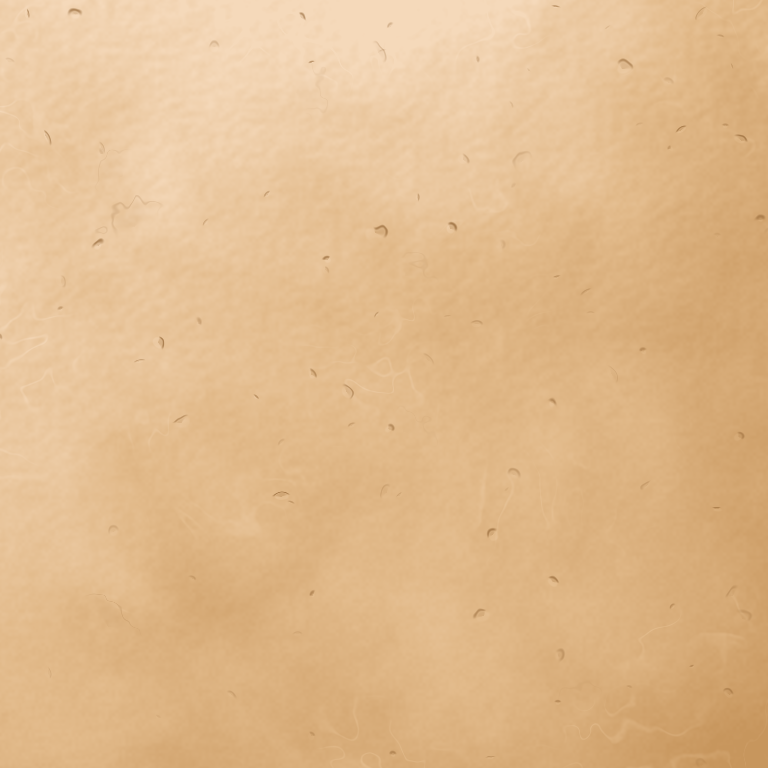
Write a WebGL 2 fragment shader that draws this texture.

```glsl
#version 300 es
precision highp float;
// Warm tan plaster wall: soft light falloff, cloudy mottling, fine grain and small chipped arcs.

#define SHADE_COLOR vec3(0.805, 0.620, 0.405)
#define MID_COLOR vec3(0.885, 0.728, 0.540)
#define LIGHT_COLOR vec3(0.945, 0.825, 0.690)
#define CHIP_COLOR vec3(0.570, 0.390, 0.200)
#define MOTTLE 0.62
#define GRAIN 0.075
#define RELIEF 0.16
#define WRINKLES 0.16
#define CHIP_STRENGTH 0.75

uniform vec2 u_resolution;
out vec4 fragColor;

float hash(vec2 p) {
    vec3 q = fract(p.xyx * vec3(0.1031, 0.1030, 0.0973));
    q += dot(q, q.yzx + 33.33);
    return fract((q.x + q.y) * q.z);
}

float noise(vec2 p) {
    vec2 i = floor(p), f = fract(p);
    f = f * f * (3.0 - 2.0 * f);
    vec2 e = vec2(0.0, 1.0);
    return mix(mix(hash(i), hash(i + e.yx), f.x),
               mix(hash(i + e.xy), hash(i + e.yy), f.x), f.y);
}

float fbm(vec2 p) {
    float sum = 0.0, gain = 0.5;
    for (int i = 0; i < 5; i++) {
        sum += gain * noise(p);
        p = mat2(1.6, 1.2, -1.2, 1.6) * p + 17.3;
        gain *= 0.5;
    }
    return sum;
}

// Scattered broken arcs; x is the dark rim, y the pale hollow under it.
vec2 chips(vec2 uv, float cells, float density, float radius, float lineWidth, float seed) {
    vec2 p = uv * cells, home = floor(p), result = vec2(0.0);
    float pixel = cells / u_resolution.y;
    float wobble = noise(uv * 90.0 + seed) - 0.5;
    for (int y = -1; y <= 1; y++) {
        for (int x = -1; x <= 1; x++) {
            vec2 cell = home + vec2(x, y), key = cell + seed;
            if (hash(key + 3.1) > density) continue;
            vec2 d = p - cell - vec2(hash(key + 7.7), hash(key + 13.9));
            float angle = (hash(key + 21.3) - 0.6) * 2.6;
            float c = cos(angle), s = sin(angle);
            float size = radius * mix(0.5, 1.15, hash(key + 29.1));
            vec2 q = mat2(c, -s, s, c) * d;
            q.y /= mix(0.4, 1.1, hash(key + 37.7));
            q.x += 0.35 * q.y * (hash(key + 55.0) - 0.5);
            float r = length(q) + wobble * size * 0.9;
            float up = q.y / max(length(q), 0.0001);
            float arc = smoothstep(mix(-0.5, 0.5, hash(key + 41.0)), 0.9, up);
            float rim = 1.0 - smoothstep(0.0, lineWidth * cells + pixel, abs(r - size));
            float inside = 1.0 - smoothstep(0.55 * size, size, r);
            float strength = mix(0.2, 1.0, pow(hash(key + 47.0), 1.6));
            result.x += strength * arc * (rim + 0.25 * inside);
            result.y += strength * inside * (1.0 - arc);
        }
    }
    return min(result, 1.0);
}

// Tone 0 is shade, 0.5 the middle colour, 1 the light.
vec3 plasterColor(float tone) {
    vec3 low = mix(SHADE_COLOR, MID_COLOR, clamp(tone * 2.0, -0.3, 1.0));
    return mix(low, LIGHT_COLOR, clamp(tone * 2.0 - 1.0, 0.0, 1.25));
}

void main() {
    vec2 uv = gl_FragCoord.xy / u_resolution.y;
    vec2 centered = gl_FragCoord.xy / u_resolution - 0.5;

    // Light from the upper left, with a glow along the top
    float tone = 0.50 + 0.50 * centered.y - 0.30 * centered.x;
    vec2 toGlow = (centered - vec2(-0.12, 0.52)) * vec2(1.4, 3.2);
    tone += 0.28 * exp(-dot(toGlow, toGlow) * 2.0);
    tone -= 0.22 * smoothstep(0.25, 0.52, centered.x);

    // Cloudy mottling at two scales
    vec2 warp = vec2(fbm(uv * 4.0 + 5.0), fbm(uv * 4.0 + 41.0)) - 0.5;
    tone += MOTTLE * (fbm(uv * 3.5 + warp * 1.2 + 9.0) - 0.48);
    tone += MOTTLE * 0.4 * (fbm(uv * 13.0 + warp * 2.0 + 70.0) - 0.48);

    // Fine grain and raised relief, clearest in the bright corner
    float corner = smoothstep(0.1, 0.9, 0.5 + centered.y - 0.4 * centered.x);
    vec2 fine = uv * vec2(85.0, 110.0);
    float relief = noise(fine) - noise(fine + vec2(0.45, -0.45));
    tone += RELIEF * relief * mix(0.3, 1.0, corner);
    tone += GRAIN * (noise(uv * 230.0) - 0.5);

    // Patches of thin pale wrinkles
    float ridge = 1.0 - abs(2.0 * noise(uv * 38.0 + warp * 9.0) - 1.0);
    float patches = smoothstep(0.5, 0.7, fbm(uv * 6.0 + 120.0));
    tone += WRINKLES * patches * smoothstep(0.82, 1.0, ridge);

    // Chips: medium, small, and a few large faint outlines
    vec2 marks = chips(uv, 9.0, 0.50, 0.095, 0.0018, 11.0);
    marks += 0.75 * chips(uv, 15.0, 0.30, 0.085, 0.0015, 83.0);
    marks += 0.32 * chips(uv, 4.0, 0.40, 0.150, 0.0024, 157.0);

    vec3 color = plasterColor(tone + 0.16 * marks.y);
    color = mix(color, CHIP_COLOR, CHIP_STRENGTH * min(marks.x, 1.0));
    fragColor = vec4(clamp(color, 0.0, 1.0), 1.0);
}
```
